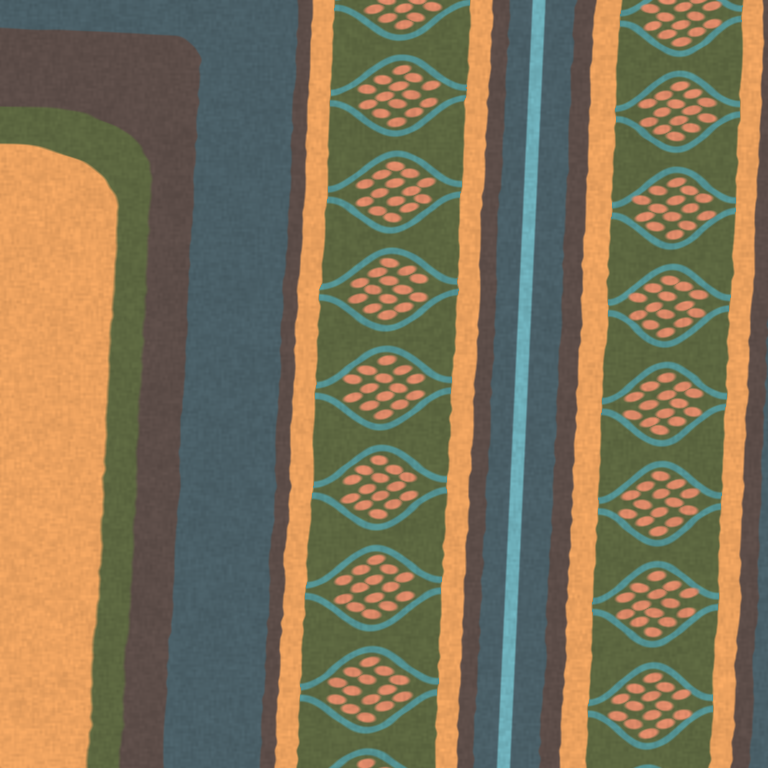
Reproduce this pattern procedurally as a Shadertoy shader.

```glsl
const vec3 ORANGE = vec3(.92, .63, .37);
const vec3 GREEN = vec3(.36, .40, .25);
const vec3 BROWN = vec3(.36, .30, .28);
const vec3 SLATE = vec3(.29, .37, .40);
const vec3 TEAL = vec3(.33, .57, .57);
const vec3 AQUA = vec3(.43, .68, .72);
const vec3 CORAL = vec3(.87, .54, .41);

float hash(vec2 p) {
    vec3 q = fract(vec3(p.xyx) * .1031);
    q += dot(q, q.yzx + 33.33);
    return fract((q.x + q.y) * q.z);
}

float noise(vec2 p) {
    vec2 i = floor(p), f = fract(p);
    f *= f * (3. - 2. * f);
    return mix(mix(hash(i), hash(i + vec2(1, 0)), f.x),
               mix(hash(i + vec2(0, 1)), hash(i + 1.), f.x), f.y);
}

// Soft coverage of a signed distance
float fill(float d) {
    float soft = max(.0018, .7 / iResolution.y);
    return 1. - smoothstep(-soft, soft, d);
}

float stripe(float x, float left, float right) {
    return fill(abs(x - .5 * (left + right)) - .5 * (right - left));
}

// Panel running off the left and bottom, with one rounded corner
float panel(vec2 p, vec2 corner, vec2 radius) {
    vec2 q = max((p - corner + radius) / radius, 0.);
    return fill((length(q) - 1.) * min(radius.x, radius.y));
}

// Dotted eyes stacked down a ribbon between two borders
vec3 eyes(vec3 col, vec2 uv, float s, float left, float right, float drop) {
    float halfWidth = .5 * (right - left);
    float x = s - .5 * (left + right);
    float depth = 1. - uv.y - drop;
    float phase = depth * 8.084 / (1. + .0413 * depth);
    float id = floor(phase + .5);
    float y = (id - phase) * .129 - .04 * x;
    y = -y;
    float q = clamp(x / halfWidth, -1., 1.);

    // Curved lids
    float lid = .007 + .022 * (1. + cos(3.1416 * q));
    float slope = .022 * 3.1416 / halfWidth * sin(3.1416 * q);
    float d = abs(abs(y) - lid) / sqrt(1. + slope * slope);
    float inside = step(abs(x), halfWidth);
    col = mix(col, TEAL, inside * fill(d - .0042));

    // Staggered seeds forming a diamond
    float seeds = 0.;
    for (int row = -3; row <= 3; row++) {
        for (int k = -1; k <= 1; k++) {
            float r = float(row);
            float c = float(k) + .5 * mod(r + 1., 2.);
            if (abs(c) > 1.2 || 2. * abs(c) + abs(r) > 3.1) continue;
            vec2 key = vec2(c * 2. + 9., r + 7. + id * 11.) + left * 100.;
            vec2 jitter = vec2(hash(key), hash(key + 41.)) - .5;
            vec2 p = vec2(x, y) - vec2(c * .040, r * .0115) - jitter * vec2(.006, .003);
            p.y += p.x * .12 * sign(jitter.x);
            seeds = max(seeds, fill((length(p / vec2(.0118, .0062)) - 1.) * .0062));
        }
    }
    return mix(col, CORAL, seeds);
}

void mainImage(out vec4 fragColor, in vec2 fragCoord) {
    vec2 uv = fragCoord / iResolution.xy;

    // Slanted cloth with hand-printed edges
    float wobble = (noise(uv * vec2(24, 90)) - .5) * .0035
                 + (noise(uv * vec2(9, 14)) - .5) * .004;
    float s = uv.x - uv.y * (.056 - .0135 * uv.x);
    float edge = s + wobble;
    vec3 col = SLATE;

    // Nested panels
    vec2 p = vec2(edge, uv.y + .04 * uv.x + wobble);
    col = mix(col, BROWN, panel(p, vec2(.213, .963), vec2(.036)));
    col = mix(col, GREEN, panel(p, vec2(.157, .863), vec2(.15, .09)));
    col = mix(col, ORANGE, panel(p, vec2(.1146, .814), vec2(.15, .09)));

    // Ribbons: brown ground, orange borders, green centre
    col = mix(col, BROWN, stripe(edge, .339, .616));
    col = mix(col, ORANGE, stripe(edge, .358, .594));
    col = mix(col, GREEN, stripe(edge, .387, .565));
    col = mix(col, BROWN, stripe(edge, .703, .976));
    col = mix(col, ORANGE, stripe(edge, .729, .953));
    col = mix(col, GREEN, stripe(edge, .763, .925));
    col = mix(col, AQUA, stripe(s, .647, .664));

    col = eyes(col, uv, edge, .387, .565, 0.);
    col = eyes(col, uv, edge, .763, .925, .021);

    // Woven grain
    float weave = noise(uv * vec2(300, 130)) + noise(uv * vec2(130, 300)) - 1.;
    float mottled = noise(uv * 45.) - .5;
    col *= 1. + .07 * weave + .03 * mottled;
    fragColor = vec4(col, 1.);
}
```
